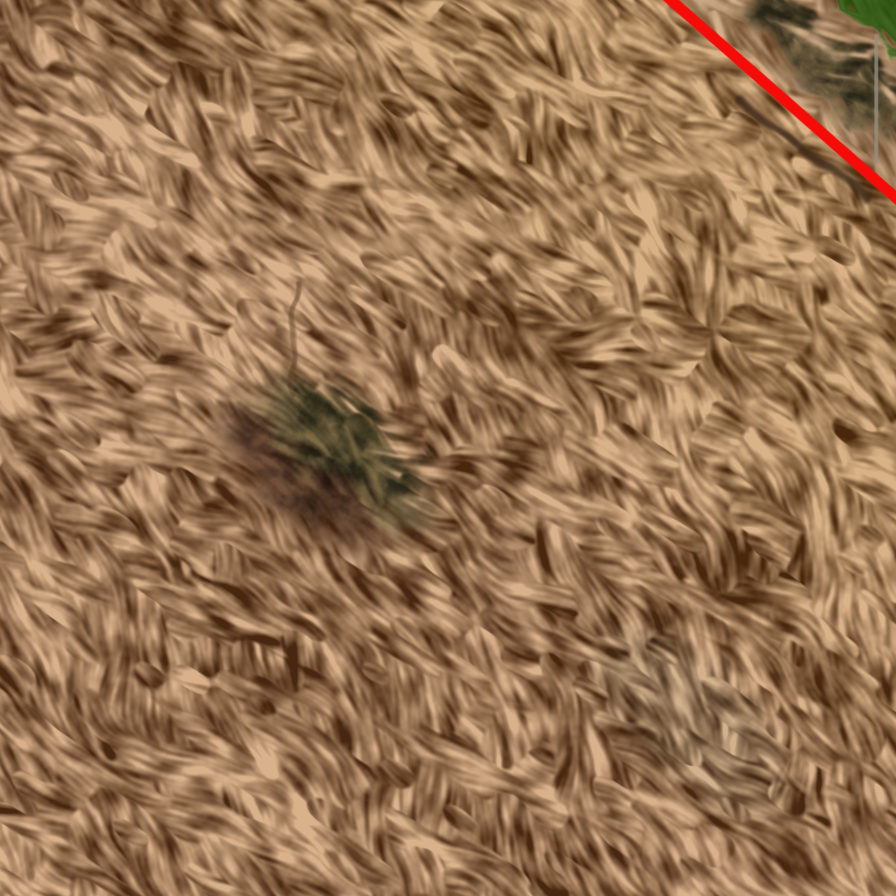
Reproduce this texture procedurally as a Shadertoy shader.

```glsl
float hash(vec2 p) {
    vec3 q = fract(vec3(p.xyx) * 0.1031);
    q += dot(q, q.yzx + 33.33);
    return fract((q.x + q.y) * q.z);
}

float noise(vec2 p) {
    vec2 i = floor(p), f = fract(p);
    f = f * f * (3.0 - 2.0 * f);
    return mix(mix(hash(i), hash(i + vec2(1, 0)), f.x),
               mix(hash(i + vec2(0, 1)), hash(i + vec2(1, 1)), f.x), f.y);
}

float fbm(vec2 p) {
    float sum = 0.0, amp = 0.5;
    for (int i = 0; i < 4; i++) {
        sum += amp * noise(p);
        p = mat2(1.6, 1.2, -1.2, 1.6) * p + 7.3;
        amp *= 0.5;
    }
    return sum / 0.9375;
}

// Lie of the grass: down to the right, steeper near the bottom
vec2 grassDirection(vec2 p, float turn) {
    float angle = turn - 0.42 - 0.42 * (1.0 - p.y)
                + 0.9 * (noise(p * 8.0 + 3.0) - 0.5) + 0.8 * (noise(p * 24.0) - 0.5);
    return vec2(cos(angle), sin(angle));
}

float grain(vec2 p) {
    return 0.32 * noise(p * 48.0) + noise(p * 115.0 + 5.0) + 0.9 * noise(p * 210.0 + 9.0) - 1.11;
}

// Grain smeared along the lie of the grass, both ways from p
float grassStrands(vec2 p, float turn) {
    float sum = grain(p), total = 1.0;
    for (int side = -1; side <= 1; side += 2) {
        vec2 q = p;
        for (int i = 1; i <= 9; i++) {
            q += float(side) * 0.0023 * grassDirection(q, turn);
            float weight = 1.0 - float(i) / 10.0;
            sum += weight * grain(q);
            total += weight;
        }
    }
    return sum / total;
}

float segment(vec2 p, vec2 a, vec2 b) {
    vec2 ab = b - a;
    return length(p - a - ab * clamp(dot(p - a, ab) / dot(ab, ab), 0.0, 1.0));
}

// Soft ellipse tilted along the slope: 1 inside, 0 outside
float blob(vec2 p, vec2 center, vec2 radius) {
    vec2 d = p - center;
    d = vec2(0.77 * d.x - 0.64 * d.y, 0.64 * d.x + 0.77 * d.y) / radius;
    return 1.0 - smoothstep(0.55, 1.25, length(d));
}

void mainImage(out vec4 fragColor, in vec2 fragCoord) {
    vec2 p = fragCoord / iResolution.y;
    vec2 slope = vec2(0.83 * p.x - 0.56 * p.y, 0.56 * p.x + 0.83 * p.y);
    float pixel = 1.0 / iResolution.y;

    // Two crossing layers of strands, broken into short tufts
    float tuft = smoothstep(0.42, 0.58, noise(slope * vec2(24.0, 50.0) + 31.0));
    float strands = mix(grassStrands(p, 0.12), grassStrands(p + 2.0, -0.45 - 0.84), tuft);
    strands += 0.07 * (noise(p * 170.0 + 60.0) - 0.5);
    vec2 ragged = p + 0.04 * (vec2(fbm(p * 18.0), fbm(p * 18.0 + 40.0)) - 0.5) + 0.03 * strands;

    // Broad light and shaded bands of grass
    float tone = 0.65 + 2.0 * strands + 0.75 * (fbm(slope * vec2(6.0, 11.0) + 12.0) - 0.5);
    tone += 0.3 * (fbm(slope * vec2(26.0, 44.0)) - 0.5);
    tone += 0.14 * blob(p, vec2(0.43, 0.66), vec2(0.16, 0.09));
    tone += 0.11 * blob(p, vec2(0.88, 0.74), vec2(0.22, 0.13));
    tone -= 0.20 * blob(ragged, vec2(0.58, 0.64), vec2(0.13, 0.05));
    tone -= 0.24 * blob(ragged, vec2(0.46, 0.83), vec2(0.07, 0.035));
    tone -= 0.36 * blob(ragged, vec2(0.28, 0.27), vec2(0.07, 0.03));
    tone -= 0.45 * blob(ragged, vec2(0.205, 0.355), vec2(0.03, 0.02));
    tone -= 0.40 * blob(ragged, vec2(0.83, 0.38), vec2(0.04, 0.025));

    // Trodden path
    float pathY = 0.72 + 0.025 * smoothstep(0.0, 0.12, p.x)
                - 0.015 * smoothstep(0.25, 0.45, p.x) + 0.105 * smoothstep(0.5, 0.84, p.x);
    float path = exp(-pow((p.y - pathY + 0.012 * (noise(p * 14.0) - 0.5)) / 0.011, 2.0));
    path *= 1.0 - smoothstep(0.78, 0.86, p.x);
    tone = mix(tone, 0.95 + 0.9 * strands, 0.75 * path);

    // Grass colour, slightly yellower on the upper right
    tone = clamp(tone, -0.15, 1.25);
    vec3 color = vec3(0.34, 0.21, 0.11) + vec3(0.41, 0.39, 0.35) * tone;
    color += vec3(0.0, 0.005, -0.02) * smoothstep(0.9, 1.6, p.x + p.y);
    float greyness = blob(ragged, vec2(0.77, 0.2), vec2(0.14, 0.07));
    color = mix(color, vec3(dot(color, vec3(0.33))) * vec3(1.05, 1.0, 0.82), 0.25 * greyness);

    // Bush with a brown shadow and a bare stalk
    float leaf = clamp(0.5 + 1.4 * (fbm(p * 55.0) - 0.5) + 1.0 * strands, 0.0, 1.0);
    float shadow = blob(ragged, vec2(0.335, 0.465), vec2(0.115, 0.043));
    color = mix(color, mix(vec3(0.14, 0.08, 0.05), vec3(0.40, 0.27, 0.19), leaf), 0.9 * shadow);
    float bush = blob(ragged, vec2(0.39, 0.493), vec2(0.12, 0.047));
    vec3 foliage = mix(vec3(0.15, 0.15, 0.09), vec3(0.45, 0.39, 0.24), leaf);
    color = mix(color, foliage, 0.9 * bush);
    float stalk = segment(p + 0.01 * (noise(p * 40.0) - 0.5), vec2(0.327, 0.56), vec2(0.33, 0.68));
    color = mix(color, vec3(0.34, 0.23, 0.14), 0.5 * (1.0 - smoothstep(0.001, 0.005, stalk)));

    // Ditch, hedge and green field in the upper right corner
    float ditch = segment(p + 0.008 * (noise(p * 30.0) - 0.5), vec2(0.825, 0.888), vec2(0.967, 0.778));
    color = mix(color, vec3(0.24, 0.16, 0.10), 0.8 * (1.0 - smoothstep(0.001, 0.008, ditch)));
    float beyond = dot(p - vec2(0.749, 1.0), vec2(0.661, 0.75));
    color = mix(color, vec3(0.64, 0.51, 0.39) + 0.5 * strands, 0.7 * smoothstep(0.0, 0.02, beyond));
    float hedge = segment(ragged, vec2(0.85, 0.985), vec2(1.02, 0.86));
    color = mix(color, mix(vec3(0.12, 0.12, 0.07), vec3(0.45, 0.38, 0.25), leaf),
                0.9 * (1.0 - smoothstep(0.008, 0.032, hedge)));
    float field = smoothstep(0.0, 0.015, dot(ragged - vec2(0.92, 1.0), vec2(0.72, 0.69)));
    color = mix(color, vec3(0.22, 0.36, 0.10) + 0.2 * strands, field);
    float pole = segment(p, vec2(0.978, 0.82), vec2(0.978, 0.96));
    color = mix(color, vec3(0.58, 0.56, 0.50), 0.8 * (1.0 - smoothstep(0.001, 0.001 + 2.0 * pixel, pole)));

    // Red boundary line
    float boundary = segment(p, vec2(0.726, 1.02), vec2(1.023, 0.759));
    color = mix(color, vec3(0.97, 0.04, 0.03), 1.0 - smoothstep(0.006 - pixel, 0.006 + pixel, boundary));

    fragColor = vec4(clamp(color, 0.0, 1.0), 1.0);
}
```
